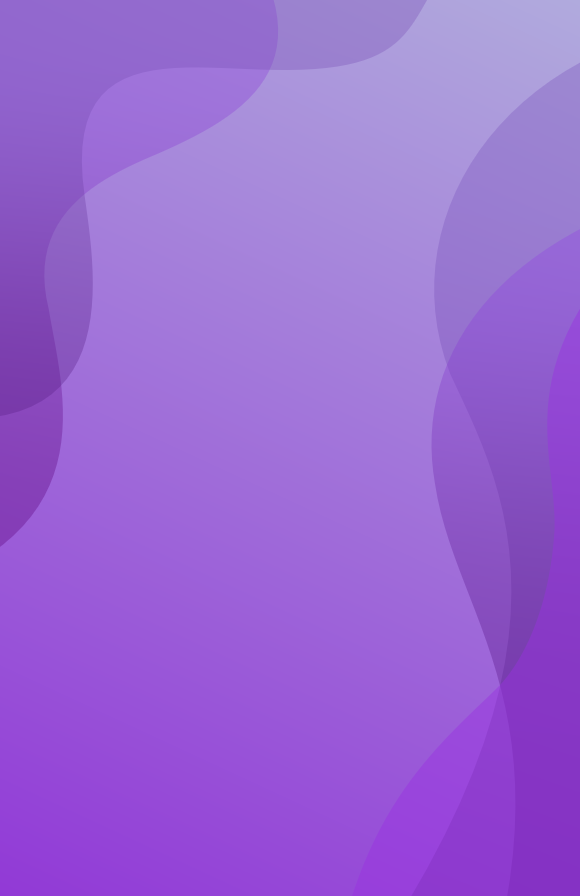
This background is drawn by a Shadertoy shader. Its source:

```glsl
// Violet backdrop with five translucent wavy sheets hanging on its left and right sides.
// Each sheet is bounded by cubic curves: the nearest distance smooths the rim, and the
// parity of crossings toward the open side tells which side of the rim a point is on.

const float LEFT = 1.0;
const float RIGHT = -1.0;

vec2 cubic(vec2 a, vec2 b, vec2 c, vec2 d, float t) {
    vec2 ab = mix(a, b, t), bc = mix(b, c, t), cd = mix(c, d, t);
    return mix(mix(ab, bc, t), mix(bc, cd, t), t);
}

// Updates rim: x is the nearest distance in pixels, y is +1 outside and -1 inside
void addCurve(inout vec2 rim, vec2 p, float side, vec2 a, vec2 b, vec2 c, vec2 d) {
    const int STEPS = 24;
    vec2 from = a;
    for (int i = 1; i <= STEPS; i++) {
        vec2 to = cubic(a, b, c, d, float(i) / float(STEPS));
        vec2 along = (to - from) * iResolution.xy;
        vec2 offset = (p - from) * iResolution.xy;
        float h = clamp(dot(offset, along) / dot(along, along), 0.0, 1.0);
        rim.x = min(rim.x, length(offset - along * h));
        if ((from.y > p.y) != (to.y > p.y)) {
            float crossX = mix(from.x, to.x, (p.y - from.y) / (to.y - from.y));
            if ((crossX - p.x) * side > 0.0) rim.y = -rim.y;
        }
        from = to;
    }
}

float coverage(vec2 rim) {
    return clamp(0.5 - rim.x * rim.y, 0.0, 1.0);
}

void mainImage(out vec4 fragColor, in vec2 fragCoord) {
    vec2 uv = fragCoord / iResolution.xy;
    vec2 open = vec2(1e5, 1.0);
    vec2 rim;

    // Slanted backdrop gradient
    float slope = uv.y + 0.3 * (uv.x - 0.5);
    vec3 color = mix(vec3(0.584, 0.275, 0.843), vec3(0.678, 0.616, 0.863), slope);

    // Upper left, bright sheet
    rim = open;
    addCurve(rim, uv, LEFT, vec2(0.464, 1.016), vec2(0.524, 0.911), vec2(0.4, 0.865), vec2(0.274, 0.829));
    addCurve(rim, uv, LEFT, vec2(0.274, 0.829), vec2(0.17, 0.801), vec2(0.044, 0.76), vec2(0.084, 0.655));
    addCurve(rim, uv, LEFT, vec2(0.084, 0.655), vec2(0.104, 0.577), vec2(0.16, 0.46), vec2(-0.016, 0.382));
    vec3 sheet = mix(vec3(0.36, 0.0, 0.48), vec3(0.55, 0.25, 0.85), smoothstep(0.42, 0.92, uv.y));
    color = mix(color, sheet, 0.35 * coverage(rim));

    // Upper left, dusky sheet
    rim = open;
    addCurve(rim, uv, LEFT, vec2(0.748, 1.013), vec2(0.7, 0.961), vec2(0.686, 0.919), vec2(0.47, 0.922));
    addCurve(rim, uv, LEFT, vec2(0.47, 0.922), vec2(0.3, 0.924), vec2(0.108, 0.951), vec2(0.146, 0.781));
    addCurve(rim, uv, LEFT, vec2(0.146, 0.781), vec2(0.164, 0.698), vec2(0.2, 0.551), vec2(-0.016, 0.534));
    sheet = mix(vec3(0.35, 0.12, 0.53), vec3(0.48, 0.32, 0.72), smoothstep(0.53, 0.97, uv.y));
    color = mix(color, sheet, 0.35 * coverage(rim));

    // Right, tall dusky sheet
    rim = open;
    addCurve(rim, uv, RIGHT, vec2(1.03, 0.94), vec2(0.8, 0.87), vec2(0.694, 0.72), vec2(0.776, 0.583));
    addCurve(rim, uv, RIGHT, vec2(0.776, 0.583), vec2(0.86, 0.466), vec2(0.996, 0.31), vec2(0.702, -0.008));
    sheet = mix(vec3(0.38, 0.15, 0.58), vec3(0.48, 0.33, 0.74), smoothstep(0.0, 0.8, uv.y));
    color = mix(color, sheet, 0.35 * coverage(rim));

    // Right, middle sheet
    rim = open;
    addCurve(rim, uv, RIGHT, vec2(1.02, 0.751), vec2(0.8, 0.681), vec2(0.72, 0.57), vec2(0.75, 0.46));
    addCurve(rim, uv, RIGHT, vec2(0.75, 0.46), vec2(0.78, 0.329), vec2(0.94, 0.232), vec2(0.872, -0.01));
    sheet = mix(vec3(0.34, 0.08, 0.53), vec3(0.57, 0.26, 0.89), smoothstep(0.25, 0.74, uv.y));
    color = mix(color, sheet, 0.35 * coverage(rim));

    // Lower right, vivid sheet
    rim = open;
    addCurve(rim, uv, RIGHT, vec2(1.012, 0.668), vec2(0.9, 0.557), vec2(0.96, 0.479), vec2(0.956, 0.408));
    addCurve(rim, uv, RIGHT, vec2(0.956, 0.408), vec2(0.948, 0.323), vec2(0.904, 0.264), vec2(0.86, 0.234));
    addCurve(rim, uv, RIGHT, vec2(0.86, 0.234), vec2(0.77, 0.177), vec2(0.664, 0.121), vec2(0.602, -0.01));
    color = mix(color, vec3(0.6, 0.19, 0.88), 0.45 * coverage(rim));

    fragColor = vec4(color, 1.0);
}
```
